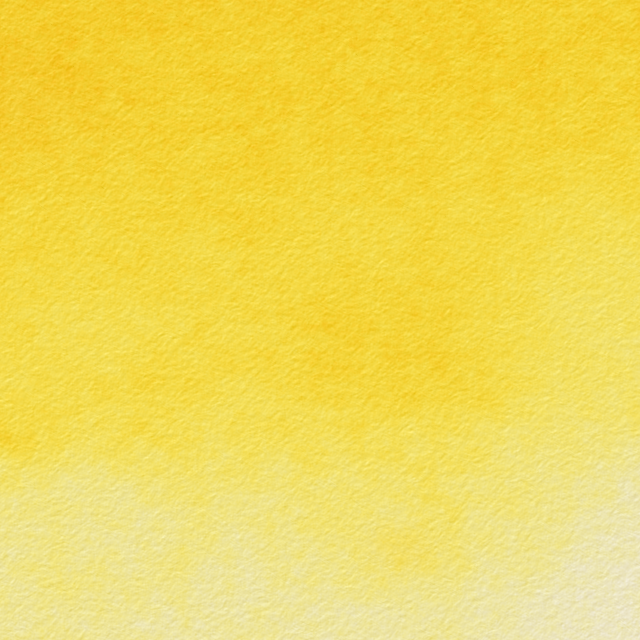
A Shadertoy shader for this texture:

```glsl
// Yellow watercolour wash fading to pale, on rough fibrous paper.

float hash(vec2 p) {
    return fract(sin(dot(p, vec2(127.1, 311.7))) * 43758.5453);
}

float valueNoise(vec2 p) {
    vec2 cell = floor(p), f = fract(p);
    f = f * f * (3.0 - 2.0 * f);
    return mix(mix(hash(cell), hash(cell + vec2(1, 0)), f.x),
               mix(hash(cell + vec2(0, 1)), hash(cell + vec2(1, 1)), f.x), f.y);
}

// Layered noise centred on zero
float fbm(vec2 p, int octaves) {
    float sum = 0.0, amplitude = 0.5;
    for (int i = 0; i < octaves; i++) {
        sum += amplitude * (valueNoise(p) - 0.5);
        p = mat2(1.6, 1.2, -1.2, 1.6) * p + 7.3;
        amplitude *= 0.6;
    }
    return sum;
}

vec2 rotate(vec2 p, float angle) {
    float c = cos(angle), s = sin(angle);
    return vec2(c * p.x - s * p.y, s * p.x + c * p.y);
}

// Soft elliptical stain
float stain(vec2 p, vec2 centre, vec2 radius) {
    vec2 q = (p - centre) / radius;
    return exp(-dot(q, q));
}

// Dilution of the pigment: about 0.18 where deep, 0.75 on nearly bare paper
float dilution(vec2 p) {
    float d = mix(0.28, 0.195, smoothstep(0.38, 0.95, p.y));
    d += 0.20 * (1.0 - smoothstep(0.2, 0.40, p.y));
    d += 0.13 * (1.0 - smoothstep(0.0, 0.28, p.y));

    // Paler right side
    d += 0.13 * smoothstep(0.68, 1.0, p.x) * (1.0 - smoothstep(0.4, 0.75, p.y));
    d += 0.06 * stain(p, vec2(1.0, 0.08), vec2(0.18, 0.2));
    d += 0.05 * stain(p, vec2(0.92, 0.64), vec2(0.16, 0.13));

    // Lifted patches
    d += 0.06 * stain(p, vec2(0.15, 0.46), vec2(0.12, 0.06));
    d += 0.03 * stain(p, vec2(0.56, 0.65), vec2(0.08, 0.05));
    d += 0.06 * stain(p, vec2(0.19, 0.21), vec2(0.07, 0.06));
    d += 0.04 * stain(p, vec2(0.33, 0.12), vec2(0.06, 0.1));

    // Pooled pigment
    d -= 0.03 * stain(p, vec2(0.02, 0.86), vec2(0.2, 0.12));
    d -= 0.06 * stain(p, vec2(0.60, 0.42), vec2(0.18, 0.12));
    d -= 0.13 * stain(p, vec2(0.0, 0.32), vec2(0.07, 0.04));
    d -= 0.10 * stain(p, vec2(0.62, 0.14), vec2(0.10, 0.045));
    d -= 0.09 * stain(p, vec2(0.72, 0.22), vec2(0.14, 0.06));
    d -= 0.06 * stain(p, vec2(0.08, 0.08), vec2(0.09, 0.07));
    return d;
}

vec3 washColour(float d) {
    float green = 0.90 - 0.11 * exp(-6.7 * (d - 0.15));
    return vec3(0.955 - 0.03 * smoothstep(0.25, 0.75, d), green, d);
}

// Paper height: fine tooth plus short fibres in two slants
float paperHeight(vec2 p) {
    vec2 bent = p + 0.02 * vec2(fbm(p * 30.0, 2), fbm(p * 30.0 + 41.0, 2));
    float fibres = fbm(rotate(bent, 0.6) * vec2(75.0, 190.0), 2)
                 + fbm(rotate(bent, -0.5) * vec2(80.0, 200.0) + 13.0, 2);
    return 0.7 * fbm(p * 170.0, 2) + 0.55 * fibres;
}

void mainImage(out vec4 fragColor, in vec2 fragCoord) {
    vec2 uv = fragCoord / iResolution.xy;

    // Feathered wash edges
    vec2 warp = vec2(fbm(uv * 8.0 + 3.0, 5), fbm(uv * 8.0 + 19.0, 5));
    float d = dilution(uv + 0.09 * warp);

    // Blooms, mottling and granulation, stronger in the thin wash
    float thin = 1.0 - smoothstep(0.2, 0.5, uv.y);
    d += mix(0.06, 0.13, thin) * fbm(uv * 10.0 + 51.0, 4);
    d += mix(0.12, 0.19, thin) * fbm(uv * 45.0, 4);
    d += mix(0.11, 0.10, thin) * fbm(uv * 210.0 + 5.0, 2);
    vec3 colour = washColour(clamp(d, 0.11, 0.78));

    // Warm orange tinges
    float warmth = stain(uv + 0.1 * warp, vec2(0.0, 0.86), vec2(0.18, 0.12))
                 + 0.5 * stain(uv + 0.1 * warp, vec2(0.63, 0.14), vec2(0.06, 0.04))
                 + 0.3 * stain(uv, vec2(0.3, 1.0), vec2(0.3, 0.05));
    colour.g -= 0.016 * warmth;

    // Light raking over the paper
    vec2 lightStep = vec2(-0.0014, 0.0022);
    float relief = paperHeight(uv) - paperHeight(uv + lightStep);
    colour += relief * vec3(0.10, 0.13, 0.24);

    // Sparse dark flecks of fibre
    float fleck = valueNoise(rotate(uv, 0.6) * vec2(90.0, 230.0));
    colour -= 0.05 * smoothstep(0.92, 1.0, fleck) * smoothstep(0.35, 0.9, uv.y);

    fragColor = vec4(clamp(colour, 0.0, 1.0), 1.0);
}
```
